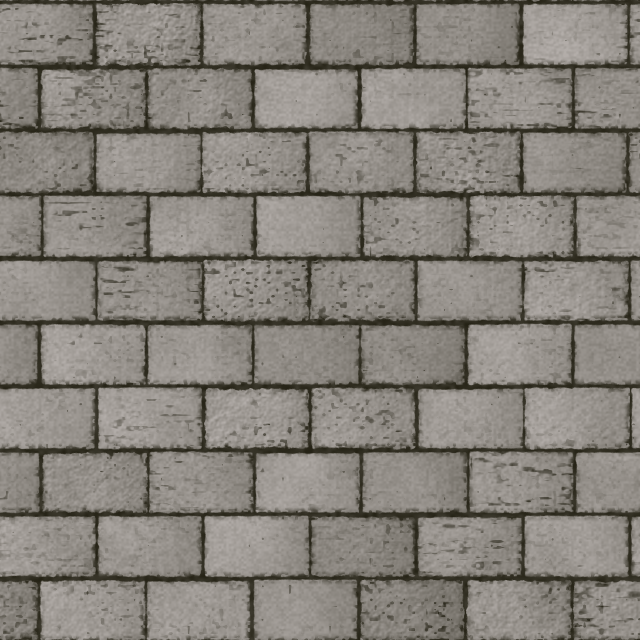
Write a Shadertoy shader that draws this texture.

```glsl
#define GRID vec2(6.0, 10.0)
#define ROW_SHIFT vec2(0.38, 0.90)
#define ROW_LIFT 0.04
#define HALF_JOINT vec2(0.0023, 0.0031)
#define CORNER 0.003
#define CHIPPING 0.0045
#define RELIEF 0.50
#define GRAIN 0.16
#define MORTAR vec3(0.16, 0.15, 0.10)
#define STONE vec3(0.63, 0.61, 0.59)

float hash(vec2 p) {
    return fract(sin(dot(p, vec2(127.1, 311.7))) * 43758.5453);
}

float noise(vec2 p) {
    vec2 i = floor(p), f = fract(p);
    f = f * f * (3.0 - 2.0 * f);
    return mix(mix(hash(i), hash(i + vec2(1, 0)), f.x),
               mix(hash(i + vec2(0, 1)), hash(i + vec2(1, 1)), f.x), f.y);
}

float fbm(vec2 p) {
    float sum = 0.0, amp = 0.5;
    for (int i = 0; i < 4; i++) {
        sum += amp * noise(p);
        p = p * 2.03 + 17.3;
        amp *= 0.5;
    }
    return sum / 0.9375;
}

float roundedBox(vec2 p, vec2 halfSize, float radius) {
    vec2 q = abs(p) - halfSize + radius;
    return length(max(q, 0.0)) + min(max(q.x, q.y), 0.0) - radius;
}

float surfaceHeight(vec2 p) {
    return 0.6 * noise(p * vec2(125.0, 150.0)) + 0.4 * noise(p * 260.0 + 9.0);
}

void mainImage(out vec4 fragColor, in vec2 fragCoord) {
    vec2 uv = fragCoord / iResolution.xy;
    float pixel = 1.0 / iResolution.y;

    // Running bond: alternate rows move by half a block, with a slight drift
    vec2 grid = uv * GRID + vec2(0.0, ROW_LIFT);
    float row = mod(floor(grid.y), GRID.y);
    grid.x -= mod(row, 2.0) < 0.5 ? ROW_SHIFT.x : ROW_SHIFT.y;
    grid.x += 0.035 * (hash(vec2(row, 4.7)) - 0.5);
    vec2 cell = mod(floor(grid), GRID);
    vec2 local = fract(grid);

    // Character of each block
    float tone = hash(cell + 3.1);
    float rough = pow(hash(cell + 11.7), 2.0);
    float streaky = smoothstep(0.68, 0.85, hash(cell + 23.9));
    vec2 drift = vec2(hash(cell + 31.3), hash(cell + 47.9));

    // Block outline with uneven joints and chipped edges
    vec2 inset = HALF_JOINT * (0.8 + 0.6 * drift);
    float dist = roundedBox((local - 0.5) / GRID + 0.0012 * (drift - 0.5),
                            0.5 / GRID - inset, CORNER);
    float ragged = fbm(uv * 110.0 + 5.0);
    dist += (ragged - 0.5) * CHIPPING * (0.8 + rough);
    float soft = max(0.0011, pixel);
    float face = 1.0 - smoothstep(-soft, soft, dist);

    // Broad tone: cloudy stains and a darker right side
    float shade = mix(0.79, 0.99, sqrt(tone)) - 0.07 * rough;
    shade += 0.22 * (fbm(uv * 14.0 + drift * 40.0) - 0.5);
    shade += 0.05 - 0.12 * smoothstep(0.45, 1.0, local.x);

    // Grain and relief lit from the upper left
    vec2 towardLight = vec2(-0.0022, 0.0022);
    float relief = surfaceHeight(uv) - surfaceHeight(uv + towardLight);
    shade += RELIEF * relief * (0.16 + 0.55 * rough + 0.15 * streaky);
    shade += GRAIN * (noise(uv * 256.0 + 70.0) - 0.5);

    // Pits gather in patches on the rough blocks
    float patches = smoothstep(0.35, 0.65, fbm(uv * 22.0 + 60.0));
    float pits = smoothstep(0.66, 0.86, noise(uv * vec2(150.0, 190.0) + 31.0));
    shade -= pits * patches * (0.10 + 0.45 * rough);
    float holes = smoothstep(0.94, 0.99, noise(uv * 95.0 + 13.0));
    shade -= 0.40 * holes;

    // Horizontal scrapes, broken up along their length
    float scrape = smoothstep(0.60, 0.80, noise(uv * vec2(38.0, 210.0) + drift * 50.0));
    scrape *= smoothstep(0.30, 0.65, noise(uv * vec2(150.0, 190.0) + 80.0));
    shade -= 0.55 * scrape * streaky * smoothstep(0.30, 0.60, fbm(uv * vec2(12.0, 35.0)));

    // Dirty rim, heavier at the bottom and right
    float heavy = 0.45 + 0.40 * smoothstep(0.5, 0.0, local.y) + 0.30 * smoothstep(0.6, 1.0, local.x);
    float rim = smoothstep(-0.010, 0.0, dist);
    float crumbs = smoothstep(0.42, 0.72, noise(uv * 190.0 + 44.0));
    shade -= rim * heavy * (0.12 + 0.55 * crumbs);

    // Mottled mortar under the stone
    float mortar = 0.20 * noise(uv * 140.0 + 90.0) - 0.04;
    float level = mix(mortar, clamp(shade, 0.05, 1.15), face);
    fragColor = vec4(mix(MORTAR, STONE, level), 1.0);
}
```
